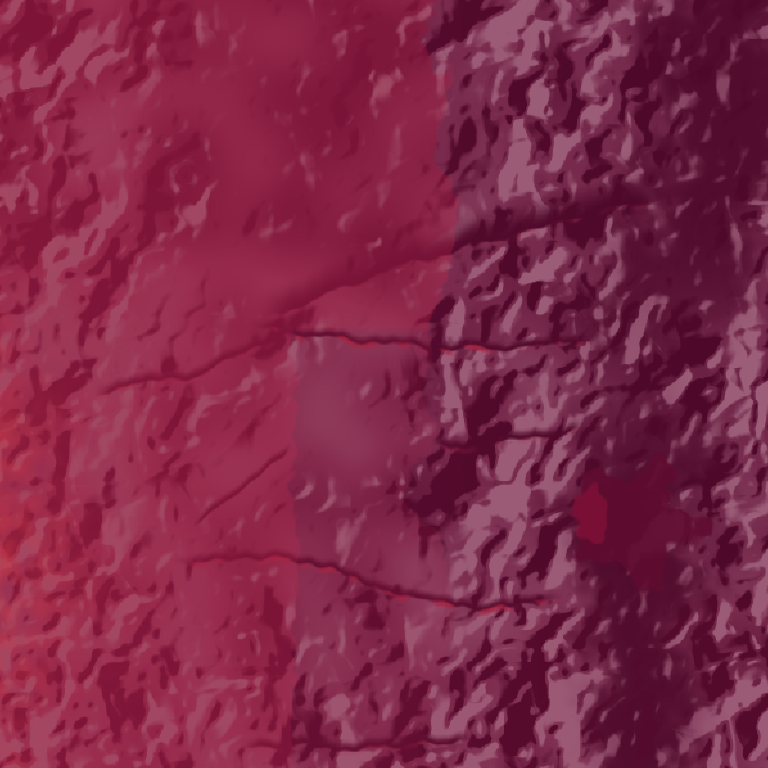
Give the GLSL for this texture map, as a Shadertoy shader.

```glsl
// Crimson shaded relief: smooth plains, rugged slopes and thin winding valleys.

const float PI = 3.14159265;

vec2 gradientAt(vec2 cell) {
    float h = fract(sin(dot(cell, vec2(127.1, 311.7))) * 43758.547);
    return vec2(cos(2.0 * PI * h), sin(2.0 * PI * h));
}

// Gradient noise, roughly -0.7 to 0.7
float noise(vec2 p) {
    vec2 i = floor(p), f = fract(p);
    vec2 u = f * f * f * (f * (f * 6.0 - 15.0) + 10.0);
    vec2 e = vec2(0.0, 1.0);
    float low = mix(dot(gradientAt(i), f), dot(gradientAt(i + e.yx), f - e.yx), u.x);
    float high = mix(dot(gradientAt(i + e), f - e), dot(gradientAt(i + 1.0), f - 1.0), u.x);
    return mix(low, high, u.y);
}

// Terrain height: short lumps and creases, leaning along a rising diagonal
float relief(vec2 p) {
    p += 0.009 * vec2(noise(p * 17.0), noise(p * 17.0 + 40.0));
    vec2 q = vec2(dot(p, vec2(0.86, -0.51)), 0.88 * dot(p, vec2(0.51, 0.86)));
    float height = 0.0, amp = 0.075, freq = 10.0;
    for (int i = 0; i < 3; i++) {
        float n = noise(q * freq + 17.3 * float(i));
        height += amp * (0.8 * n - 0.55 * abs(n));
        amp *= 0.46;
        freq *= 2.15;
        q = mat2(0.9, 0.44, -0.44, 0.9) * q;
    }
    return height;
}

// Signed height above a valley line; w returns its tapered strength
float valley(vec2 p, vec4 ends, float bend, float waves, out float w) {
    float t = (p.x - ends.x) / (ends.z - ends.x);
    w = smoothstep(0.0, 0.1, t) * smoothstep(1.0, 0.9, t);
    float wobble = 0.012 * noise(p.xx * vec2(16.0, 3.0) + ends.y * 50.0)
                 + 0.007 * noise(p.xx * vec2(47.0, 5.0) + ends.y * 90.0);
    return p.y - mix(ends.y, ends.w, t) - bend * sin(PI * waves * t) - wobble;
}

void mainImage(out vec4 fragColor, in vec2 fragCoord) {
    // Soft grid cells give the terrain a sampled grain
    vec2 grid = fragCoord / iResolution.xy * 170.0;
    vec2 p = (floor(grid) + smoothstep(0.05, 0.95, fract(grid))) / 170.0;
    mat2 turn = mat2(0.8, 0.6, -0.6, 0.8);
    float broad = noise(p * 4.0 + 3.0);
    float patchy = noise(turn * p * 9.0 + 21.0);
    float ragged = noise(p * 45.0);

    // Ruggedness rises toward both sides, leaving a calm middle
    float rough = 0.36 + 0.65 * smoothstep(0.31, 0.06, p.x)
                + 0.9 * smoothstep(0.5, 0.66, p.x + 0.1 * broad)
                + 0.4 * smoothstep(0.3, 0.1, p.y) + 0.8 * patchy;
    rough = max(rough, 0.15);

    // Dark trough down the right side, broken at mid height
    float troughX = mix(0.83, 0.94, smoothstep(0.45, 0.75, p.y));
    float offset = (p.x - troughX + 0.08 * broad + 0.1 * patchy + 0.03 * ragged) / 0.085;
    float gapY = (p.y - 0.53) / 0.09;
    float trough = exp(-offset * offset * offset * offset) * (1.0 - 0.65 * exp(-gapY * gapY));
    rough *= 1.0 - 0.6 * trough;

    // Slope toward a light at the upper left, with gentle slopes flattened
    vec2 toLight = 0.003 * vec2(-0.88, 0.47);
    float slope = (relief(p - toLight) - relief(p + toLight)) / 0.006;
    slope *= rough;
    float shade = sign(slope) * max(abs(slope) - 0.17, 0.0);

    // Base tint steps eastward across ragged seams
    float seamX = p.x + 0.012 * ragged + 0.015 * patchy;
    float inner = smoothstep(0.379, 0.384, seamX) * smoothstep(0.575, 0.565, p.y);
    float outer = smoothstep(0.562, 0.568, seamX + 0.05 * patchy + 0.03 * broad);
    outer *= mix(0.6, 1.0, smoothstep(0.18, 0.3, p.y));
    float east = clamp(0.25 * smoothstep(0.2, 0.9, p.x) + 0.42 * inner * (1.0 - outer)
                     + 0.68 * outer, 0.0, 1.0);
    vec3 mid = mix(vec3(0.60, 0.17, 0.305), vec3(0.45, 0.165, 0.30), east);
    vec3 lit = mix(vec3(0.63, 0.28, 0.39), vec3(0.605, 0.37, 0.475), east);
    vec3 dark = mix(vec3(0.49, 0.08, 0.22), vec3(0.29, 0.03, 0.16), east);

    // Deeper crimson in the upper plain and in scattered hollows
    float upper = smoothstep(0.5, 0.75, p.y + 0.15 * broad);
    float hollow = 0.45 * upper * (1.0 - outer) + 0.8 * patchy + 0.4 * broad;
    mid = mix(mid, dark, clamp(hollow, 0.0, 0.8));
    mid = mix(mid, lit, clamp(-0.8 * patchy - 0.5 * broad - 0.3 * upper, 0.0, 0.4));
    mid = mix(mid, vec3(0.31, 0.04, 0.17), 0.92 * trough);
    lit = mix(lit, vec3(0.48, 0.20, 0.33), 0.6 * trough);

    vec3 color = mix(mid, lit, smoothstep(0.0, 0.8, shade));
    color = mix(color, dark, smoothstep(0.0, 0.7, -shade));

    // Flat basin with pointed lobes, holding a small crimson patch
    vec2 c = p - vec2(0.83, 0.32);
    float lobes = 0.07 + 0.02 * cos(5.0 * atan(c.y, c.x) + 0.6) + 0.03 * ragged;
    color = mix(color, vec3(0.37, 0.045, 0.185), 0.9 * smoothstep(0.006, -0.006, length(c) - lobes));
    float spot = length((p - vec2(0.77, 0.33)) * vec2(1.6, 0.8)) + 0.02 * ragged;
    color = mix(color, vec3(0.48, 0.06, 0.21), smoothstep(0.034, 0.027, spot));

    // Valleys: end points, then bend, waves, shadow depth and red rim
    vec4 ends[7] = vec4[7](
        vec4(0.32, 0.58, 0.78, 0.56), vec4(0.33, 0.58, 0.88, 0.745),
        vec4(0.22, 0.26, 0.74, 0.225), vec4(0.12, 0.49, 0.38, 0.57),
        vec4(0.31, 0.03, 0.62, 0.04), vec4(0.56, 0.42, 0.76, 0.445),
        vec4(0.25, 0.31, 0.38, 0.42));
    vec4 form[7] = vec4[7](
        vec4(-0.022, 1.0, 0.013, 0.8), vec4(0.016, 1.0, 0.045, 0.15),
        vec4(0.022, 2.0, 0.013, 0.8), vec4(-0.015, 1.0, 0.016, 0.3),
        vec4(-0.008, 1.0, 0.014, 0.2), vec4(-0.008, 1.0, 0.014, 0.2),
        vec4(0.004, 1.0, 0.012, 0.0));
    for (int i = 0; i < 7; i++) {
        float w;
        float d = valley(p, ends[i], form[i].x, form[i].y, w);
        float shadow = smoothstep(-0.004, 0.001, d) * smoothstep(form[i].z, 0.0, d);
        color = mix(color, dark, w * shadow);
        float rim = smoothstep(0.006, 0.001, abs(d + 0.003)) * smoothstep(-0.15, 0.3, ragged);
        color = mix(color, vec3(0.65, 0.14, 0.26), w * form[i].w * rim);
    }

    // Warm glow along the left edge
    float glowY = (p.y - 0.28) / 0.3;
    float glow = exp(-p.x * 13.0 - glowY * glowY) * (0.4 + 0.5 * patchy + 0.5 * ragged);
    color = mix(color, vec3(0.80, 0.22, 0.27), clamp(glow, 0.0, 0.6));

    fragColor = vec4(color, 1.0);
}
```
